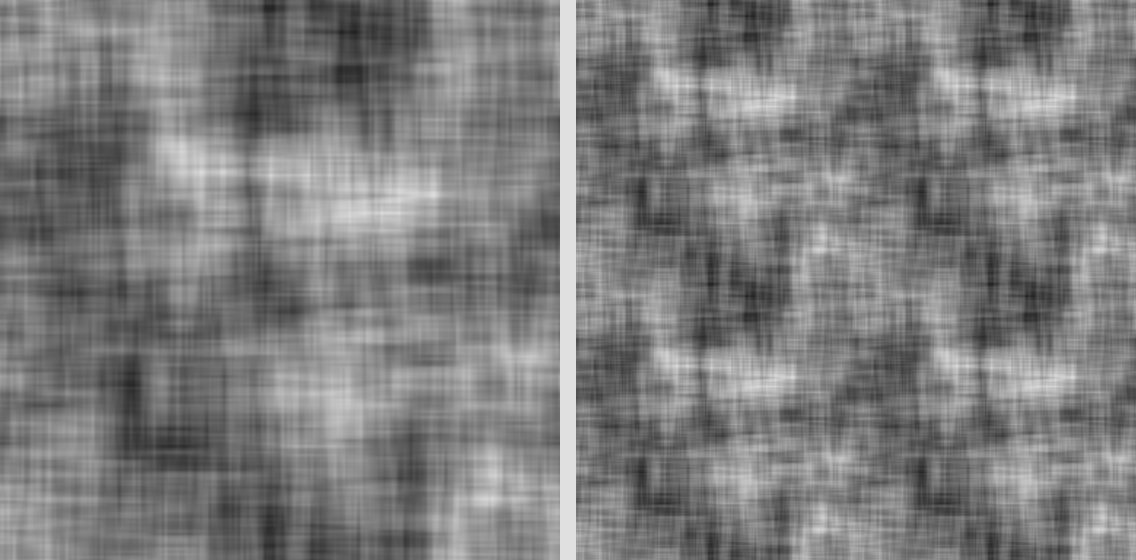
Left: one tile. Right: repeated 2 by 2.
This texture is drawn by a Shadertoy shader. Its source:

```glsl
const float MEAN_GREY = 0.48;
const float BASE_AMPLITUDE = 0.138;     // strength of the broadest bands
const float GAIN = 0.75;                // strength kept from octave to octave
const int OCTAVES = 6;
const float BASE_ACROSS = 6.0;          // cells across the threads, doubled per octave
const float BASE_ALONG = 3.0;           // cells along the threads
const float ALONG_STEP = 2.0;           // extra cells along per octave
const vec2 OCTAVE_SHIFT = vec2(0.381, 0.618);
const uint WEFT_SEED = 11u;
const uint WARP_SEED = 47u;

// Integer hash of a lattice cell, from -1 to 1
float hashCell(vec2 cell, uint seed) {
    uvec2 q = uvec2(cell);
    uint h = q.x * 1597334677u ^ q.y * 3812015801u ^ seed * 2654435769u;
    h = (h ^ (h >> 16)) * 2146121005u;
    h = (h ^ (h >> 15)) * 2221713035u;
    h ^= h >> 16;
    return float(h >> 8) / 8388608.0 - 1.0;
}

// Value noise that wraps after a whole number of cells
float wrappedNoise(vec2 p, vec2 period, uint seed) {
    vec2 cell = floor(p);
    vec2 blend = smoothstep(0.0, 1.0, p - cell);
    vec2 low = mod(cell, period);
    vec2 high = mod(cell + 1.0, period);
    float bottom = mix(hashCell(low, seed), hashCell(vec2(high.x, low.y), seed), blend.x);
    float top = mix(hashCell(vec2(low.x, high.y), seed), hashCell(high, seed), blend.x);
    return mix(bottom, top, blend.y);
}

// Layered streaks running along x, from broad bands to fine threads
float threads(vec2 uv, uint seed) {
    vec2 period = vec2(BASE_ALONG, BASE_ACROSS);
    float amplitude = BASE_AMPLITUDE;
    float sum = 0.0;
    for (int i = 0; i < OCTAVES; i++) {
        vec2 shift = OCTAVE_SHIFT * float(i);
        sum += amplitude * wrappedNoise(uv * period + shift, period, seed + uint(i));
        period = vec2(period.x + ALONG_STEP, period.y * 2.0);
        amplitude *= GAIN;
    }
    return sum;
}

void mainImage(out vec4 fragColor, in vec2 fragCoord) {
    vec2 uv = fragCoord / iResolution.xy;

    // Weft runs sideways, warp runs upright
    float weft = threads(uv, WEFT_SEED);
    float warp = threads(uv.yx, WARP_SEED);

    float grey = clamp(MEAN_GREY + weft + warp, 0.0, 1.0);
    fragColor = vec4(vec3(grey), 1.0);
}
```
